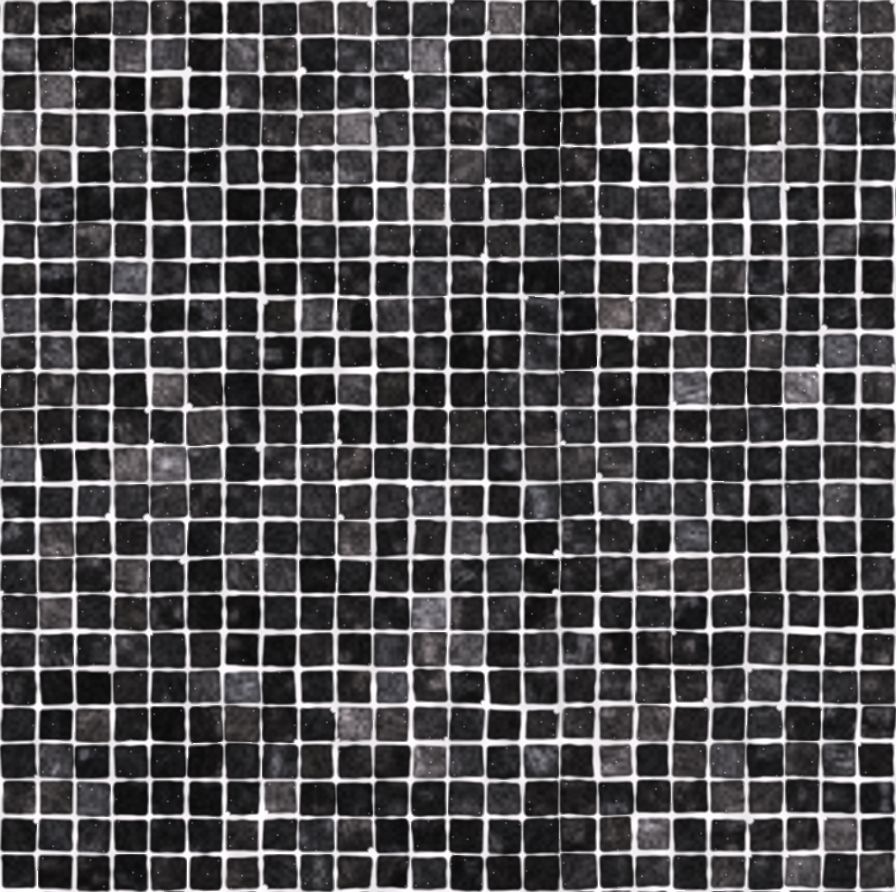
Reproduce this texture procedurally as a WebGL 1 fragment shader.

```glsl
precision highp float;
// Mosaic of small, dark, hand-cut stone tiles, 24 by 24, in pale grout.
// Each cell holds a rounded box with hashed offset, size, tilt and chips;
// value noise bends the joints, varies their width and clouds the stone.

uniform vec2 u_resolution;

// Layout, in tile pitches unless noted
const vec2 TILES = vec2(24.0, 24.0);
const vec2 GRID_ORIGIN = vec2(0.0, 0.03);
const float HALF_SIZE = 0.450;
const float SIZE_VARIATION = 0.024;
const float OFFSET_VARIATION = 0.02;
const float TILT = 0.035;            // radians
const float CORNER_RADIUS = 0.10;
const float EDGE_ROUGHNESS = 0.045;
const float EDGE_SOFTNESS = 0.057;
const float JOINT_BEND = 0.06;
const float JOINT_VARIATION = 0.04;
const float CHIP_SHARE = 0.16;       // share of tiles with a chip
const float CHIP_RADIUS = 0.15;
const float SEAM_COLUMN = 15.0;      // where two sheets of tiles meet
const float SEAM_SHIFT = 0.04;
const float SEAM_THINNING = 0.02;

// Colours and tones
const vec3 GROUT = vec3(1.0, 0.985, 1.0);
const vec3 STONE_TINT = vec3(1.02, 0.98, 1.02);
const float HUE_VARIATION = 0.07;
const float STONE_DARK = 0.09;
const float STONE_RANGE = 0.10;
const float PALE_STONE = 0.22;
const float REGION_CONTRAST = 0.6;   // slow change of tone over the sheet
const float PATCH_LIGHT = 0.15;      // pale clouds inside a tile
const float EDGE_DARKENING = 0.2;
const float SPECK_LIGHT = 0.26;
const float SPECK_SHARE = 0.14;      // share of speck cells that are filled
const float SPECK_CELLS = 3.0;       // speck cells per tile pitch
const float SPECK_RADIUS = 0.16;     // in speck cells

vec2 hash2(vec2 p) {
  vec3 q = fract(p.xyx * vec3(0.1031, 0.1030, 0.0973));
  q += dot(q, q.yzx + 33.33);
  return fract((q.xx + q.yz) * q.zy);
}

float noise(vec2 p) {
  vec2 i = floor(p);
  vec2 f = fract(p);
  f = f * f * (3.0 - 2.0 * f);
  float low = mix(hash2(i).x, hash2(i + vec2(1.0, 0.0)).x, f.x);
  float high = mix(hash2(i + vec2(0.0, 1.0)).x, hash2(i + 1.0).x, f.x);
  return mix(low, high, f.y);
}

vec2 rotate(vec2 p, float angle) {
  float c = cos(angle);
  float s = sin(angle);
  return vec2(c * p.x - s * p.y, s * p.x + c * p.y);
}

float roundedBox(vec2 p, vec2 halfSize, float radius) {
  vec2 q = abs(p) - halfSize + radius;
  return length(max(q, 0.0)) + min(max(q.x, q.y), 0.0) - radius;
}

// Signed distance to the tile edge, negative on the stone
float tileDistance(vec2 p, vec2 id, vec2 position) {
  vec2 offset = (hash2(id + 11.0) - 0.5) * 2.0 * OFFSET_VARIATION;
  vec2 halfSize = HALF_SIZE + (hash2(id + 53.0) - 0.5) * 2.0 * SIZE_VARIATION;
  vec2 q = rotate(p - offset, (hash2(id + 97.0).x - 0.5) * 2.0 * TILT);
  float d = roundedBox(q, halfSize, CORNER_RADIUS);
  d += (noise(position * 4.0 + 200.0) - 0.5) * EDGE_ROUGHNESS;
  d += (noise(position * 0.45 + 300.0) - 0.5) * JOINT_VARIATION;

  // Chip at a random corner, filled with grout
  vec2 chip = hash2(id + 131.0);
  vec2 corner = (step(0.5, hash2(id + 173.0)) - 0.5) * 2.0 * halfSize;
  float bite = CHIP_RADIUS * (0.5 + 0.5 * chip.y) - length(q - corner);
  return mix(d, max(d, bite), step(chip.x, CHIP_SHARE));
}

// Soft dots scattered one to a cell
float specks(vec2 position) {
  vec2 p = position * SPECK_CELLS;
  vec2 id = floor(p);
  vec2 center = 0.25 + 0.5 * hash2(id + 500.0);
  float dot = 1.0 - smoothstep(0.0, SPECK_RADIUS, length(fract(p) - center));
  return dot * step(hash2(id + 700.0).x, SPECK_SHARE);
}

// Stone tone: tile shade, pale clouds, directional veins, grain and specks
float stoneTone(vec2 p, vec2 id, vec2 position) {
  vec2 shade = hash2(id + 211.0);
  vec2 character = hash2(id + 257.0);
  float tone = STONE_DARK + STONE_RANGE * pow(shade.x, 1.6);
  tone += PALE_STONE * pow(shade.y, 10.0);
  tone *= 1.0 + REGION_CONTRAST * (noise(id * 0.28 + 45.0) - 0.5);

  vec2 along = rotate(p, character.x * 3.1416);
  float veins = noise(along * vec2(3.0, 9.0) + id * 17.0);
  float clouds = noise(position * 2.7 + 70.0);
  float grain = noise(position * 9.0 + 400.0);
  tone *= 0.4 + 0.35 * clouds + 0.35 * veins + 0.5 * grain;
  tone += PATCH_LIGHT * character.y * smoothstep(0.5, 0.95, clouds) * (veins + grain);
  return tone + SPECK_LIGHT * specks(position);
}

void main() {
  vec2 position = gl_FragCoord.xy / u_resolution * TILES;
  float pixel = max(TILES.x / u_resolution.x, TILES.y / u_resolution.y);

  // Bent grid, with the rows stepping slightly at the sheet seam
  vec2 bend = vec2(noise(position * 0.8 + 31.0), noise(position * 0.8 + 83.0));
  vec2 grid = position - GRID_ORIGIN + (bend - 0.5) * JOINT_BEND;
  grid.y -= SEAM_SHIFT * (step(SEAM_COLUMN, grid.x) - 0.5);
  vec2 id = floor(grid);
  vec2 p = fract(grid) - 0.5;

  // Joint with a soft edge, thinner along the seam
  float seam = 1.0 - smoothstep(0.04, 0.16, abs(grid.x - SEAM_COLUMN));
  float d = tileDistance(p, id, position) - SEAM_THINNING * seam;
  float softness = max(EDGE_SOFTNESS, 0.75 * pixel);
  float joint = smoothstep(-softness, softness, d);
  float groutTone = 0.9 + 0.14 * noise(position * 2.2 + 600.0) - 0.06 * seam;

  float hue = (hash2(id + 313.0).x - 0.5) * HUE_VARIATION;
  vec3 stone = (STONE_TINT + vec3(hue, 0.0, -hue)) * stoneTone(p, id, position);
  stone *= 1.0 - EDGE_DARKENING * smoothstep(-0.16, -0.04, d);
  gl_FragColor = vec4(mix(stone, GROUT * groutTone, joint), 1.0);
}
```
